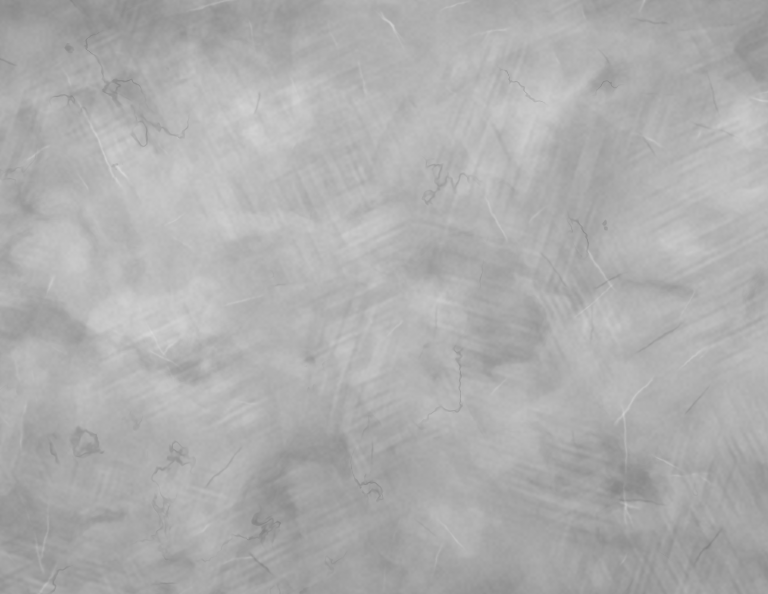
A WebGL 2 fragment shader for this texture:

```glsl
#version 300 es
precision highp float;
// Grey troweled plaster wall: soft clouds, overlapping trowel strokes, scratches and fine cracks.

#define BASE_TONE 0.622
#define LIGHT_GAIN 0.125
#define CLOUD_GAIN 0.20
#define STROKE_GAIN 0.062
#define RIDGE_GAIN 0.06
#define BLOTCH_GAIN 0.075
#define SCRATCH_GAIN 0.055
#define CRACK_GAIN 0.075
#define GRAIN_GAIN 0.022
#define RIDGE_WIDTH 0.0022

uniform vec2 u_resolution;
out vec4 fragColor;

float hash(vec2 p) {
    vec3 q = fract(vec3(p.xyx) * 0.1031);
    q += dot(q, q.yzx + 33.33);
    return fract((q.x + q.y) * q.z);
}

mat2 rotation(float a) {
    float c = cos(a), s = sin(a);
    return mat2(c, -s, s, c);
}

float noise(vec2 p) {
    vec2 i = floor(p), f = fract(p);
    f = f * f * (3.0 - 2.0 * f);
    return mix(mix(hash(i), hash(i + vec2(1, 0)), f.x),
               mix(hash(i + vec2(0, 1)), hash(i + vec2(1, 1)), f.x), f.y);
}

float fbm(vec2 p) {
    float sum = 0.0, gain = 0.5;
    mat2 turn = rotation(0.65) * 2.03;
    for (int i = 0; i < 6; i++) {
        sum += gain * noise(p);
        p = turn * p + 17.3;
        gain *= 0.5;
    }
    return sum;
}

// Scattered trowel strokes: x = tone of the faded patch, y = thin ridge on its sharp side
vec2 strokes(vec2 p, float scale, float seed) {
    vec2 q = p * scale + seed, sum = vec2(0.0);
    float width = RIDGE_WIDTH * scale;
    for (int y = -1; y <= 1; y++)
    for (int x = -1; x <= 1; x++) {
        vec2 cell = floor(q) + vec2(x, y);
        vec2 centre = cell + 0.2 + 0.6 * vec2(hash(cell + 3.1), hash(cell + 7.7));
        float tone = hash(cell + 13.9) - 0.55;
        vec2 halfSize = vec2(mix(0.25, 0.7, hash(cell + 21.3)), mix(0.12, 0.45, hash(cell + 29.8)));
        vec2 d = rotation(6.2832 * hash(cell + 41.2)) * (q - centre);
        float side = halfSize.y - d.y;
        float ends = smoothstep(0.0, 0.16, halfSize.x - abs(d.x));
        float body = smoothstep(-width, 3.0 * width, side) * smoothstep(-halfSize.y, halfSize.y, d.y);
        sum.x += tone * ends * body;
        float polarity = hash(cell + 53.6) > 0.4 ? 1.0 : -1.0;
        sum.y += polarity * ends * exp(-side * side / (width * width)) * step(0.45, hash(cell + 61.4));
    }
    return sum;
}

// Fine parallel streaks along one direction, shown only in worn areas
float scratches(vec2 p, float angle, float seed) {
    vec2 q = rotation(angle) * p;
    float streak = noise(q * vec2(14.0, 150.0) + seed) - 0.5;
    return streak * smoothstep(0.48, 0.72, fbm(p * 5.0 + seed));
}

void main() {
    vec2 uv = gl_FragCoord.xy / u_resolution;
    vec2 p = gl_FragCoord.xy / u_resolution.y;

    // Broad lighting, brightest above the middle
    vec2 fall = (uv - vec2(0.52, 0.68)) / vec2(0.75, 0.44);
    float tone = BASE_TONE + LIGHT_GAIN * exp(-dot(fall, fall));
    tone -= 0.045 * smoothstep(0.82, 1.0, uv.y) * (1.2 - 0.6 * uv.x);

    // Warped clouds
    vec2 warp = vec2(fbm(p * 4.0 + 5.2), fbm(p * 4.0 + 31.7)) - 0.5;
    tone += CLOUD_GAIN * (fbm(p * 3.2 + warp * 1.1 + 11.0) - 0.49);
    tone += 0.5 * CLOUD_GAIN * (fbm(p * 13.0 + warp * 3.0) - 0.49);

    // Trowel strokes at three sizes with ragged edges
    vec2 ragged = p + 0.045 * warp + 0.012 * (vec2(fbm(p * 28.0), fbm(p * 28.0 + 47.0)) - 0.5);
    float wear = smoothstep(0.42, 0.66, fbm(p * 11.0 + 71.0));
    float size = 3.5;
    for (int i = 0; i < 3; i++) {
        vec2 s = strokes(ragged, size, 19.0 * float(i) + 4.0);
        tone += STROKE_GAIN * s.x + RIDGE_GAIN * s.y * wear;
        size *= 1.8;
    }

    // Dark stains and pale rubbed spots
    float stain = fbm(p * vec2(6.0, 7.5) + warp * 2.2 + 83.0);
    float rough = 0.6 + 0.8 * fbm(p * 40.0 + 9.0);
    tone -= BLOTCH_GAIN * rough * smoothstep(0.56, 0.76, stain);
    tone += 0.6 * BLOTCH_GAIN * rough * smoothstep(0.56, 0.76, fbm(p * 7.0 - warp * 2.0 + 127.0));

    // Scratches in several directions
    for (int i = 0; i < 4; i++)
        tone += SCRATCH_GAIN * scratches(p + 0.02 * warp, 0.45 + 0.8 * float(i), 23.0 * float(i) + 2.0);

    // Short hairline cracks along noise contours
    float contour = abs(fbm(p * 5.5 + warp * 0.8 + 59.0) - 0.5);
    float crack = 1.0 - smoothstep(0.0, 0.013, contour);
    tone -= CRACK_GAIN * crack * smoothstep(0.54, 0.72, fbm(p * 8.0 + 97.0));

    // Faint grain
    tone += GRAIN_GAIN * (noise(p * 190.0) - 0.5);

    fragColor = vec4(vec3(clamp(tone, 0.0, 1.0)), 1.0);
}
```
